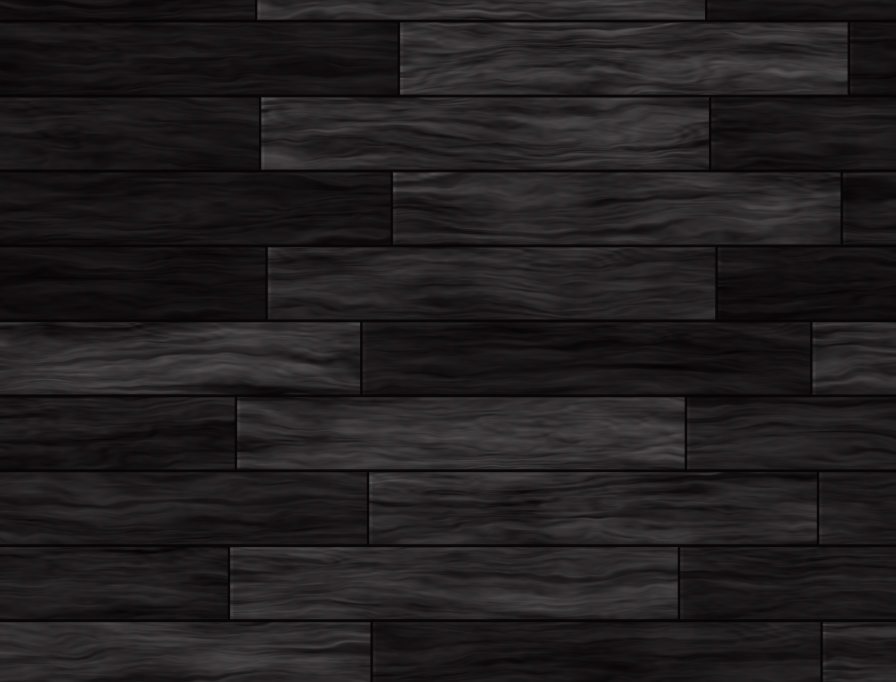
Give the GLSL for this texture, as a WebGL 1 fragment shader.

```glsl
precision highp float;
// Charcoal wood planks in staggered rows, separated by thin black seams.
// Each plank gets its own tone and grain: stretched value noise makes the
// streaks, and contours of a warped field make the curved growth rings.

uniform vec2 u_resolution;

float hash(vec2 p) {
  return fract(sin(dot(p, vec2(127.1, 311.7))) * 43758.5453);
}

float noise(vec2 p) {
  vec2 i = floor(p);
  vec2 f = fract(p);
  f = f * f * (3.0 - 2.0 * f);
  return mix(mix(hash(i), hash(i + vec2(1.0, 0.0)), f.x),
             mix(hash(i + vec2(0.0, 1.0)), hash(i + vec2(1.0, 1.0)), f.x), f.y);
}

float fbm(vec2 p) {
  float sum = 0.0;
  float weight = 0.5;
  for (int i = 0; i < 4; i++) {
    sum += weight * noise(p);
    p = p * vec2(2.1, 1.9) + vec2(17.3, 9.1);
    weight *= 0.55;
  }
  return sum / 0.99;
}

// Joint position of a row, in plank lengths: alternating, with a small drift
float rowShift(float row) {
  float shift = mix(0.842, 0.547, mod(row, 2.0));
  return shift + (row < 3.5 ? 0.034 : -0.028) + 0.012 * sin(row * 2.4 + 1.0);
}

// Base brightness: neighbours in a row alternate between light and dark
float plankTone(float row, float column) {
  float side = mod(column, 2.0) < 0.5 ? 1.0 : -1.0;
  float flip = row > 0.5 && mod(row, 4.0) < 0.5 ? -1.3 : 1.0;
  float contrast = 0.024 + 0.036 * exp(-0.45 * max(row, 0.0));
  float rowTone = 0.137 - 0.025 * exp(-2.0 * (row - 3.0) * (row - 3.0));
  return rowTone + side * flip * contrast + 0.022 * (hash(vec2(column, row) + 4.7) - 0.5);
}

// Grain as a brightness factor around one; uv spans the plank
float woodGrain(vec2 uv, vec2 seed) {
  float bend = fbm(uv * vec2(3.0, 1.6) + seed) - 0.5;
  vec2 q = vec2(uv.x, uv.y + 0.45 * bend);
  float broad = fbm(q * vec2(2.5, 4.5) + seed + 31.0);
  float streak = fbm(q * vec2(6.0, 13.0) + seed + 57.0);
  float fiber = noise(q * vec2(16.0, 30.0) + seed + 83.0);
  float pores = noise(uv * vec2(55.0, 24.0) + seed + 11.0);

  // Nested arches, only where the figure mask is strong
  float arch = (uv.y - 0.5) * (uv.y - 0.5) * 5.0 + uv.x * 2.2 + bend * 3.0;
  float rings = 0.5 + 0.5 * sin(arch * 16.0 + streak * 5.0);
  float figure = smoothstep(0.48, 0.75, noise(uv * vec2(3.5, 1.5) + seed + 7.0));

  float grain = 1.0 + 1.0 * (broad - 0.5) + 1.2 * (streak - 0.5);
  grain += 0.34 * (fiber - 0.5) + 0.14 * (pores - 0.5);
  grain += figure * 0.22 * (rings - 0.45);

  // Long dark veins
  float vein = noise(q * vec2(1.8, 10.0) + seed + 19.0);
  return grain * (1.0 - 0.42 * smoothstep(0.68, 0.95, vein));
}

void main() {
  vec2 p = gl_FragCoord.xy / u_resolution.y;
  float pixel = 1.0 / u_resolution.y;

  // Plank grid, rows counted downwards
  vec2 plankSize = vec2(0.6598, 0.1099);
  float y = (1.0 - p.y - 0.0308) / plankSize.y;
  float row = floor(y);
  float x = p.x / plankSize.x - rowShift(row);
  float column = floor(x);
  vec2 uv = vec2(x - column, y - row);
  vec2 seed = floor(90.0 * vec2(hash(vec2(column, row)), hash(vec2(row, column) + 21.3)));

  float light = plankTone(row, column) * woodGrain(uv, seed);

  // Soft shade towards the long edges and a faint lit rim beside the seams
  vec2 edge = min(uv, 1.0 - uv) * plankSize;
  light *= 1.0 - 0.3 * exp(-edge.y / 0.005);
  vec2 rim = uv * plankSize - 0.0045;
  light *= 1.0 + 0.22 * exp(-rim.x * rim.x / 0.000004);
  light *= 1.0 + 0.28 * exp(-rim.y * rim.y / 0.000004);

  // Seams
  vec2 halfWidth = vec2(0.0017, 0.0020);
  vec2 gap = 1.0 - smoothstep(halfWidth - 0.6 * pixel, halfWidth + 0.6 * pixel, edge);
  light = mix(light, 0.022, 0.93 * max(gap.x, gap.y));

  // Nearly neutral black with a slight warm violet cast
  vec3 color = vec3(light) + vec3(0.006, -0.008, -0.002);
  gl_FragColor = vec4(clamp(color, 0.0, 1.0), 1.0);
}
```
